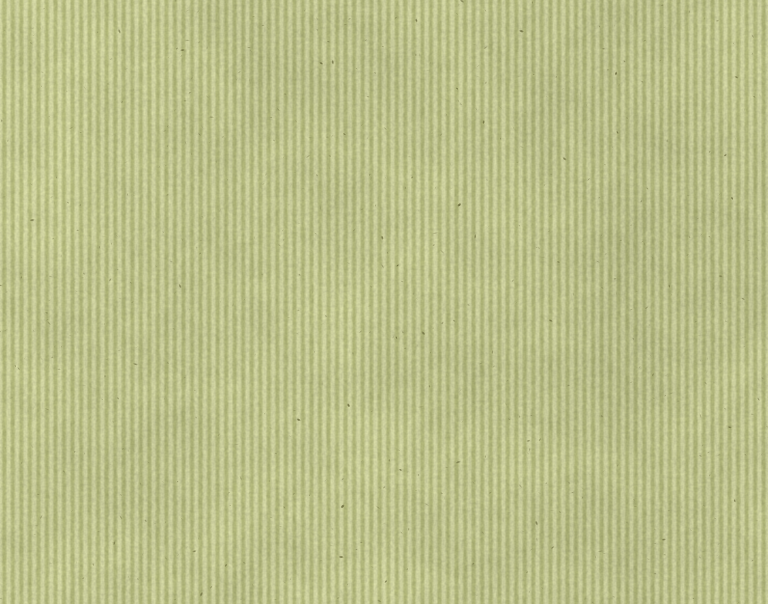
Write a Shadertoy shader that draws this pattern.

```glsl
// Fine vertical pinstripes in two sage greens on speckled recycled paper.

const float STRIPES = 90.0;          // stripe pairs across the canvas
const float DARK_WIDTH = 0.48;       // dark share of one pair
const float EDGE_SOFTNESS = 0.28;    // ink bleed, in pairs
const float EDGE_WOBBLE = 0.07;      // ragged edge, in pairs
const vec3 LIGHT_GREEN = vec3(0.79, 0.803, 0.61);
const vec3 DARK_GREEN = vec3(0.672, 0.692, 0.464);
const vec3 FLECK_COLOR = vec3(0.36, 0.36, 0.18);
const float INK_PATCHES = 0.22;      // uneven ink density
const float GRAIN = 0.062;           // fine paper tooth
const float MOTTLE = 0.036;          // cloudy tone
const float SHADING = 0.040;         // tone drift over the whole sheet
const float FLECK_CELLS = 26.0;      // coarse fleck cells across
const float FLECK_CHANCE = 0.16;
const float FLECK_SIZE = 0.0023;     // largest half length
const float DUST_CELLS = 70.0;       // fine dust cells across
const float DUST_CHANCE = 0.13;
const float DUST_SIZE = 0.0013;

// Integer hash of a lattice cell, two values in 0..1
vec2 hash2(vec2 cell) {
    uvec2 q = uvec2(ivec2(cell) + 4096) * uvec2(1597u, 3812u);
    uint n = (q.x ^ (q.y * 2654u + 977u)) * 747796u;
    n = (n ^ (n >> 15)) * 277803u;
    n = (n ^ (n >> 13)) * 668265u;
    n ^= n >> 16;
    return vec2(n & 65535u, n >> 16) / 65535.0;
}

vec2 gradientAt(vec2 cell) {
    float angle = 6.2832 * hash2(cell).x;
    return vec2(cos(angle), sin(angle));
}

float gradientNoise(vec2 p) {
    vec2 i = floor(p), f = p - i;
    vec2 u = f * f * f * (f * (f * 6.0 - 15.0) + 10.0);
    vec2 e = vec2(1.0, 0.0);
    float a = dot(gradientAt(i), f);
    float b = dot(gradientAt(i + e.xy), f - e.xy);
    float c = dot(gradientAt(i + e.yx), f - e.yx);
    float d = dot(gradientAt(i + e.xx), f - e.xx);
    return mix(mix(a, b, u.x), mix(c, d, u.x), u.y);
}

// Coverage of dark ink across one stripe pair
float stripeInk(vec2 p, float pixel) {
    float wobble = EDGE_WOBBLE * gradientNoise(p * vec2(180.0, 110.0));
    float x = fract(p.x * STRIPES + wobble);
    float d = abs(x - 0.5) - 0.5 * DARK_WIDTH;
    float soft = max(EDGE_SOFTNESS, pixel * STRIPES);
    return clamp(0.5 - d / soft, 0.0, 1.0);
}

// Scattered, randomly turned oval fibres; size is the largest half length
float flecks(vec2 p, float cells, float chance, float size, float pixel) {
    float cover = 0.0;
    vec2 home = floor(p * cells);
    for (int y = -1; y <= 1; y++)
    for (int x = -1; x <= 1; x++) {
        vec2 cell = home + vec2(x, y);
        vec2 pick = hash2(cell + 311.0);
        if (pick.x > chance) continue;
        vec2 shape = hash2(cell + 733.0);
        vec2 d = p - (cell + hash2(cell)) / cells;
        float angle = 6.2832 * pick.y;
        d = mat2(cos(angle), -sin(angle), sin(angle), cos(angle)) * d;
        vec2 radii = size * mix(0.45, 1.0, shape.x) * vec2(1.0, mix(0.3, 0.65, shape.y));
        float dist = (length(d / radii) - 1.0) * radii.y;
        float mask = clamp(0.5 - dist / pixel, 0.0, 1.0);
        cover = max(cover, mask * mix(0.35, 1.0, shape.y));
    }
    return cover;
}

void mainImage(out vec4 fragColor, in vec2 fragCoord) {
    vec2 p = fragCoord / iResolution.x;
    float pixel = 1.0 / iResolution.x;

    // Printed stripes with uneven ink
    float ink = stripeInk(p, pixel);
    float patches = gradientNoise(p * 95.0 + 17.0) + 0.6 * gradientNoise(p * 38.0 + 5.0);
    ink *= 1.0 + INK_PATCHES * patches;
    vec3 color = mix(LIGHT_GREEN, DARK_GREEN, ink);

    // Paper tooth, soft clouding and slow drift
    float tooth = gradientNoise(p * 210.0) + 0.8 * gradientNoise(p * 370.0 + 9.0);
    float clouds = gradientNoise(p * 8.0 + 3.0) + 0.8 * gradientNoise(p * 19.0)
                 + 0.6 * gradientNoise(p * 45.0 + 7.0);
    float drift = gradientNoise(p * 2.6 + 11.3);
    vec2 middle = p - vec2(0.5, 0.5 * iResolution.y * pixel);
    drift += 0.9 * (dot(middle, middle) - 0.13) - 0.4 * middle.x;
    color *= 1.0 + GRAIN * tooth + MOTTLE * clouds + SHADING * drift;

    // Dark fibres and paler dust
    float fibre = flecks(p, FLECK_CELLS, FLECK_CHANCE, FLECK_SIZE, pixel);
    float dust = flecks(p + 5.3, DUST_CELLS, DUST_CHANCE, DUST_SIZE, pixel);
    color = mix(color, FLECK_COLOR, max(0.8 * fibre, 0.45 * dust));

    fragColor = vec4(color, 1.0);
}
```
